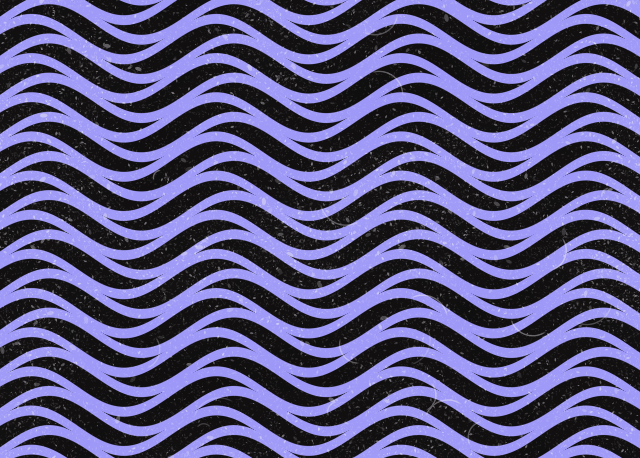
Reproduce this pattern procedurally as a Shadertoy shader.

```glsl
// Interlocking lilac wave bands on black, worn with speckles and fine scratches.

// Lengths are fractions of the canvas height.
#define PERIOD     0.4036   // crest to crest
#define CREST_X    0.4915   // position of one crest
#define ROW        0.0855   // vertical repeat
#define ROW_Y      0.5940   // mean height of one falling stroke
#define AMPLITUDE  0.0422   // wave height
#define HALF_WIDTH 0.01055  // mean half width of a dark stroke
#define SWELL      0.0130   // how far strokes swell and taper
#define LILAC      vec3(0.615, 0.595, 0.97)
#define BLACK      vec3(0.062, 0.055, 0.056)
#define CHALK      vec3(0.93, 0.92, 0.96)
#define WEAR       0.20     // share of cells that hold a bright fleck
#define SCRATCHES  18

const float TAU = 6.2831853;

vec3 hash3(vec2 p) {
    vec3 q = fract(p.xyx * vec3(0.1031, 0.1030, 0.0973));
    q += dot(q, q.yxz + 33.33);
    return fract((q.xxy + q.yzz) * q.zyx);
}

mat2 rotation(float angle) {
    float c = cos(angle), s = sin(angle);
    return mat2(c, -s, s, c);
}

// Signed distance to the dark strokes, negative inside.
float strokes(vec2 p) {
    float phase = TAU * (p.x - CREST_X) / PERIOD;
    float y = p.y - ROW_Y - AMPLITUDE * cos(phase);
    float swell = SWELL * sin(phase);
    float fromFalling = abs(y - ROW * round(y / ROW));
    float fromRising = 0.5 * ROW - fromFalling;
    float d = min(fromFalling - HALF_WIDTH - swell,
                  fromRising - HALF_WIDTH + swell);
    float slope = AMPLITUDE * TAU / PERIOD * sin(phase);
    return d / sqrt(1.0 + slope * slope);
}

// Cellular flecks: one turned ellipse in some of the cells.
float flecks(vec2 p, float scale, float amount, float px) {
    vec2 g = p * scale, cell = floor(g);
    float soft = 0.5 * px * scale, light = 0.0;
    for (int j = -1; j <= 1; j++)
    for (int i = -1; i <= 1; i++) {
        vec2 id = cell + vec2(i, j);
        vec3 place = hash3(id + scale), kind = hash3(id + scale + 71.7);
        vec2 q = rotation(TAU * place.z) * (g - id - place.xy);
        float d = length(q * vec2(0.55, 1.0));
        float radius = mix(0.12, 0.36, kind.y * kind.y);
        float cover = 1.0 - smoothstep(radius - soft, radius + soft, d);
        light = max(light, cover * step(kind.x, amount) * mix(0.25, 1.0, kind.z));
    }
    return light;
}

// Short arcs, like hairs caught in the print.
float scratches(vec2 p, float aspect, float px) {
    float light = 0.0;
    for (int i = 0; i < SCRATCHES; i++) {
        vec3 place = hash3(vec2(i, 17.3)), shape = hash3(vec2(i, 43.9));
        vec2 q = p - place.xy * vec2(aspect, 1.0);
        float radius = mix(0.015, 0.06, shape.x);
        float d = abs(length(q) - radius);
        float facing = dot(normalize(q + 1e-5), rotation(TAU * place.z) * vec2(1.0, 0.0));
        float span = smoothstep(0.55, 0.75, facing);
        float line = 1.0 - smoothstep(0.0003, 0.0006 + px, d);
        light = max(light, line * span * mix(0.2, 0.65, shape.y));
    }
    return light;
}

// Broad patches of heavier and lighter wear, from 0 to 1.
float patches(vec2 p) {
    float sum = 0.0, weight = 0.5;
    p *= 7.0;
    for (int i = 0; i < 4; i++) {
        p = rotation(0.9) * p + 1.7;
        sum += weight * sin(p.x + 1.3 * sin(p.y)) * cos(0.8 * p.y);
        p *= 1.8;
        weight *= 0.6;
    }
    return clamp(0.5 + 0.6 * sum, 0.0, 1.0);
}

void mainImage(out vec4 fragColor, in vec2 fragCoord) {
    float px = 1.0 / iResolution.y;
    vec2 p = fragCoord * px;
    float lilac = smoothstep(-0.7 * px, 0.7 * px, strokes(p));

    // Wear layers: faint grain, bright flecks, larger chips, scratches.
    float worn = patches(p);
    float grain = flecks(p, 210.0, mix(0.25, 0.65, worn), px);
    float bright = flecks(p, 170.0, WEAR * mix(0.15, 1.7, worn * worn), px);
    float chips = flecks(p, 75.0, 0.10 * WEAR + 0.12 * worn * worn * worn, px);
    float hairs = scratches(p, iResolution.x * px, px);
    float chalk = max(max(bright * 0.75, chips * 0.6), hairs);

    vec3 dark = mix(BLACK, CHALK, 0.14 * grain + 0.012 * worn);
    dark = mix(dark, CHALK, 0.62 * chalk);
    vec3 light = mix(LILAC, CHALK, 0.22 * grain + 0.06 * worn);
    light = mix(light, CHALK, 0.80 * chalk);
    fragColor = vec4(mix(dark, light, lilac), 1.0);
}
```
